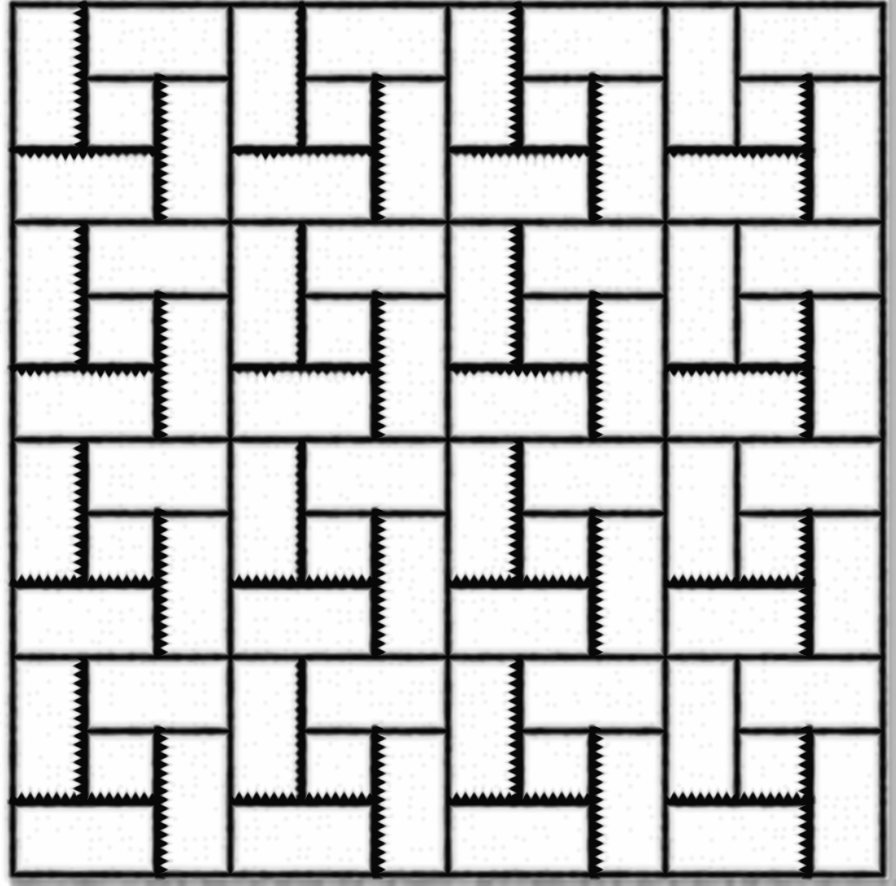
Reproduce this pattern procedurally as a Shadertoy shader.

```glsl
// Four by four sheet of pinwheel paving: planks around small squares, inked with scalloped joints.

float hash(vec2 p) {
    vec3 v = fract(vec3(p.xyx) * 0.1031);
    v += dot(v, v.yzx + 33.33);
    return fract((v.x + v.y) * v.z);
}

float noise(vec2 p) {
    vec2 i = floor(p), f = fract(p);
    f = f * f * (3.0 - 2.0 * f);
    return mix(mix(hash(i), hash(i + vec2(1, 0)), f.x),
               mix(hash(i + vec2(0, 1)), hash(i + vec2(1, 1)), f.x), f.y);
}

// Distance to a joint two units long; beads swell its positive side
float joint(float across, float along, float bead) {
    float swell = bead * (0.5 + 0.5 * cos(along * 52.0));
    float side = max(-across, across - swell);
    float past = max(abs(along - 1.0) - 1.0, 0.0);
    return length(vec2(max(side, 0.0), past));
}

// Soft ink coverage: full inside the core, gone at the rim
float ink(float d, float core, float rim) {
    return 1.0 - smoothstep(core, rim, d);
}

void mainImage(out vec4 fragColor, in vec2 fragCoord) {
    // One unit is a plank width, measured from the sheet's top left corner
    vec2 p = fragCoord / iResolution.y;
    vec2 q = vec2(p.x, 1.0 - p.y) * 12.22 - vec2(0.177, 0.064);
    vec2 onSheet = clamp(q, 0.0, 12.0);
    vec2 cell = min(floor(onSheet / 3.0), 3.0);
    vec2 l = q - cell * 3.0;
    float outside = length(q - onSheet);

    // Paper with faint specks
    vec2 speckId = floor(q * 7.0);
    vec2 speckPos = fract(q * 7.0) - 0.3 - 0.4 * vec2(hash(speckId), hash(speckId + 57.0));
    float speck = step(0.6, hash(speckId + 19.0)) * ink(length(speckPos), 0.05, 0.4);
    float tone = 0.995 - 0.045 * speck;

    // Grey shadow strips along the right and bottom
    float rightStrip = smoothstep(12.05, 12.11, q.x);
    float bottomStrip = smoothstep(12.04, 12.09, q.y) * smoothstep(-0.08, 0.02, q.x);
    tone = mix(tone, 0.73, rightStrip);
    tone = mix(tone, 0.56 + 0.16 * noise(vec2(q.x * 9.0, 3.0)), bottomStrip);

    // Thin joints: cell outlines and the plank below the top edge
    vec2 edge = min(abs(l), abs(l - 3.0));
    float thin = max(min(edge.x, edge.y), outside);
    thin = min(thin, joint(l.y - 1.02, l.x - 1.0, 0.0));

    // Thick joints: bead side and strength change by column and row
    float lastColumn = step(2.5, cell.x);
    float upperRows = step(cell.y, 1.5);
    float leftBead = cell.x == 1.0 ? 0.025 : 0.085;
    float rightSide = 1.0 - 2.0 * lastColumn;
    float levelSide = 2.0 * upperRows - 1.0;
    float levelBead = mix(0.07, 0.09 * noise(q * 4.0), upperRows);

    float left = joint(0.99 - l.x, l.y, leftBead * (1.0 - lastColumn));
    float right = joint((l.x - 1.99) * rightSide, l.y - 1.0, 0.085);
    float level = joint((l.y - 2.0) * levelSide, l.x, levelBead);
    float thick = min(right, level);
    thin = min(thin, mix(9.0, left, lastColumn));
    thick = min(thick, mix(left, 9.0, lastColumn));

    // Slightly uneven ink with a pale bleed around it
    float wobble = 0.012 * (noise(q * 11.0) - 0.5);
    float cover = max(ink(thin + wobble, 0.005, 0.085),
                      ink(thick + wobble, 0.026, 0.095));
    float bleed = 0.16 * ink(min(thin, thick) + wobble, 0.04, 0.17);
    tone = mix(tone * (1.0 - bleed), 0.03, cover);

    fragColor = vec4(vec3(tone), 1.0);
}
```
